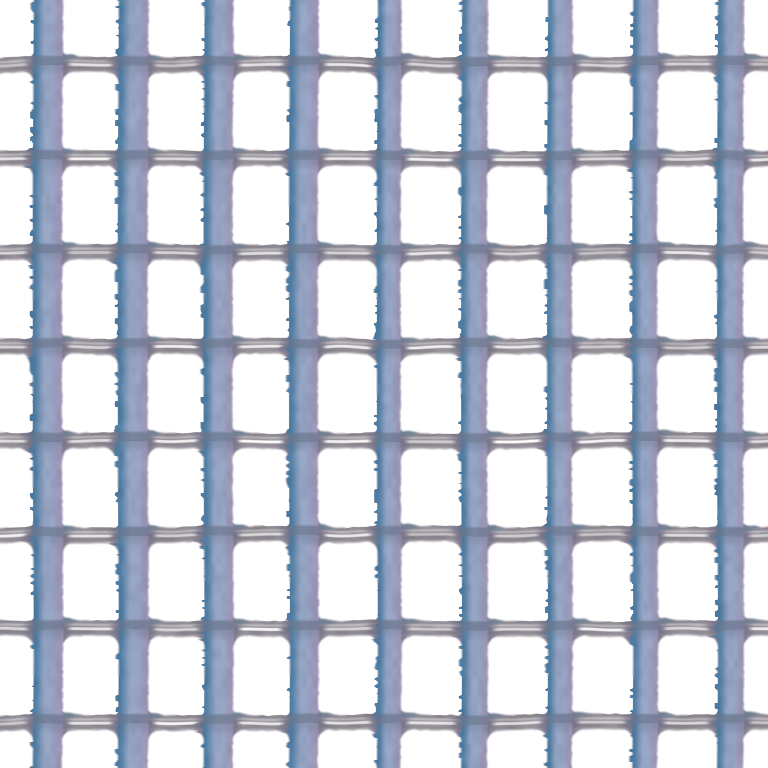
Give the GLSL for this texture, as a WebGL 1 fragment shader.

```glsl
precision highp float;
// Woven mesh: nine blue vertical slats tied by eight pairs of thin grey wires on white.

uniform vec2 u_resolution;

float hash(vec2 p) {
  vec3 q = fract(p.xyx * 0.1031);
  q += dot(q, q.yzx + 33.33);
  return fract((q.x + q.y) * q.z);
}

float noise(vec2 p) {
  vec2 cell = floor(p), f = fract(p);
  f = f * f * (3.0 - 2.0 * f);
  return mix(mix(hash(cell), hash(cell + vec2(1.0, 0.0)), f.x),
             mix(hash(cell + vec2(0.0, 1.0)), hash(cell + 1.0), f.x), f.y);
}

void main() {
  // One unit is one slat pitch; y runs downward from the top.
  vec2 p = gl_FragCoord.xy / u_resolution * 9.0;
  p.y = 9.0 - p.y;
  float pixel = 9.0 / min(u_resolution.x, u_resolution.y);

  // Nearest slat: wider on the left of the canvas, slightly wavering.
  float x = p.x - 0.56 + 0.04 * (noise(vec2(3.0, p.y * 0.4)) - 0.5);
  float slat = floor(x + 0.5);
  float dx = x - slat;
  float halfWidth = mix(0.172, 0.143, smoothstep(3.0, 4.0, slat))
                  + 0.016 * (hash(vec2(slat, 5.0)) - 0.5);

  // Nearest wire pair, measured from the seam between its two strands.
  float row = floor((p.y - 0.762) / 1.1016 + 0.5);
  float dy = p.y - 0.762 - row * 1.1016
           + 0.025 * (noise(vec2(p.x * 2.5, row * 7.0)) - 0.5);
  float below = step(0.0, dy);
  float right = step(0.0, dx);

  // Ragged slat edges, with spurs along the left side.
  float grain = noise(vec2(slat * 9.0 + right * 4.0, p.y * 24.0));
  float spur = mix(0.035 * smoothstep(0.6, 0.85, grain), 0.012 * grain, right);
  float slatDist = abs(dx) - halfWidth - spur;

  // Wire edges, flaring above the seam to the right of each slat.
  float flare = 0.025 * right * (1.0 - below) * smoothstep(0.40, 0.22, dx);
  float wireDist = mix(-dy - 0.092, dy - 0.078, below) - flare
                 - 0.012 * noise(vec2(p.x * 14.0, row * 5.0 + below));

  // Openings have broad corners under the wire and tight ones above it.
  float radius = mix(0.045, 0.13, below);
  float opening = radius - length(max(radius - vec2(slatDist, wireDist), 0.0));

  // Slat shading: teal left edge, grey blue face, mauve right edge.
  float across = clamp((dx + halfWidth) / (2.0 * halfWidth), 0.0, 1.0);
  vec3 slatColor = mix(vec3(0.30, 0.48, 0.63), vec3(0.58, 0.64, 0.76),
                       smoothstep(0.02, 0.45, across));
  slatColor = mix(slatColor, vec3(0.61, 0.58, 0.71), smoothstep(0.6, 0.95, across));
  slatColor += 0.05 * (noise(p * vec2(16.0, 9.0)) - 0.5);

  // Dark band where the upper strand crosses, faint one under the seam.
  float band = smoothstep(-0.12, -0.08, dy) * smoothstep(0.02, -0.01, dy);
  float shade = smoothstep(0.16, 0.02, dy) * below;
  slatColor = mix(slatColor, vec3(0.41, 0.46, 0.55), band * 0.7 + shade * 0.3);

  // Wire shading: a highlight on the upper strand, a paler lower rim.
  vec3 wireColor = mix(vec3(0.56, 0.54, 0.57), vec3(0.78, 0.77, 0.79),
                       0.7 * smoothstep(0.03, 0.0, abs(dy + 0.045)));
  wireColor += 0.12 * smoothstep(0.045, 0.085, dy);
  wireColor += 0.08 * (noise(p * vec2(6.0, 20.0)) - 0.5);
  wireColor = mix(wireColor, vec3(0.45, 0.44, 0.53), 0.8 * smoothstep(0.16, 0.0, slatDist));
  wireColor = mix(wireColor, vec3(0.42, 0.52, 0.60),
                  0.6 * smoothstep(0.0, 0.02, flare) * smoothstep(-0.05, -0.08, dy));

  // White slit between the strands, of varying clarity.
  float slit = smoothstep(0.022 + pixel * 0.5, 0.006, abs(dy))
             * smoothstep(0.03, 0.13, slatDist)
             * mix(0.45, 1.0, hash(vec2(floor(x), row + 11.0)));
  wireColor = mix(wireColor, vec3(0.98), slit);

  vec3 color = mix(slatColor, wireColor, smoothstep(-0.015, 0.025, slatDist));
  float softness = pixel * 0.7 + 0.012 * max(right, below);
  color = mix(color, vec3(1.0), smoothstep(-softness, softness, opening));
  gl_FragColor = vec4(color, 1.0);
}
```
